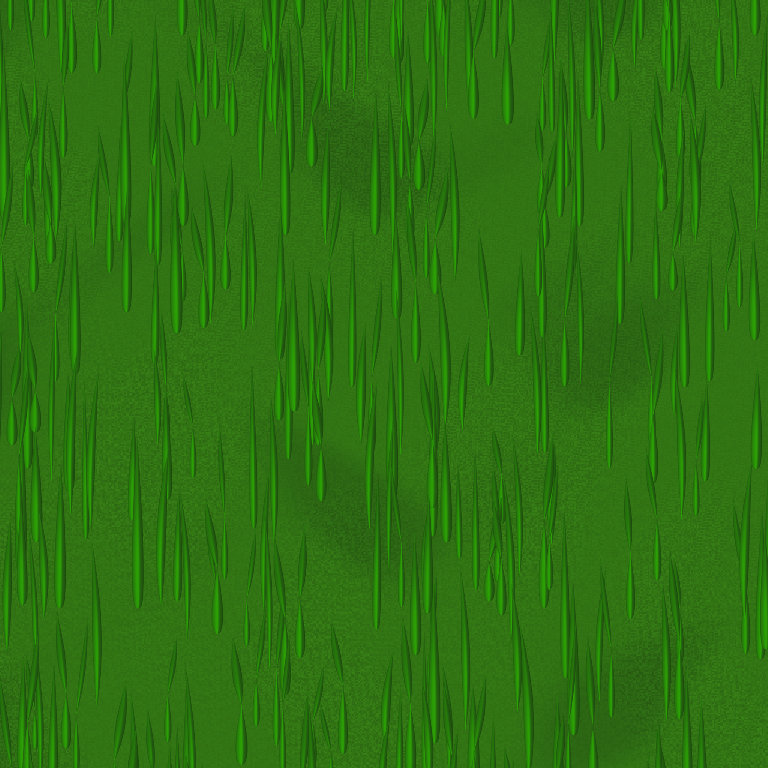
Write a three.js fragment shader that draws this texture.

```glsl
varying vec2 vUv;

const float PI = 3.14159;

const vec3 TURF = vec3(0.195, 0.455, 0.078);
const vec3 TURF_DARK = vec3(0.165, 0.385, 0.075);
const vec3 BLADE_SHADE = vec3(0.125, 0.33, 0.06);
const vec3 BLADE_BODY = vec3(0.155, 0.49, 0.045);
const vec3 BLADE_LIGHT = vec3(0.17, 0.64, 0.015);

const vec2 BLADE_GRID = vec2(46.0, 8.0);
const float BLADE_SHARE = 0.36;
const float LENGTH_MIN = 0.125;
const float LENGTH_MAX = 0.235;
const float HALF_WIDTH_MIN = 0.0045;
const float HALF_WIDTH_MAX = 0.0083;
const float LEAN = 0.022;
const float EDGE = 0.0013;
const float GRAIN_CELLS = 512.0;
const float GRAIN_STRENGTH = 0.095;

float hash(vec2 p) {
  return fract(sin(dot(p, vec2(127.1, 311.7))) * 43758.5);
}

vec2 hash2(vec2 p) {
  return vec2(hash(p), hash(p + 57.3));
}

// Broad wavering patches, roughly -1 to 1
float patches(vec2 p) {
  p += 0.06 * sin(p.yx * vec2(13.0, 9.0) + vec2(0.7, 2.1));
  float broad = sin(p.x * 8.0 + 1.3) * sin(p.y * 13.0 + 0.4);
  float medium = sin(p.x * 17.0 - p.y * 7.0) * sin(p.y * 21.0 + p.x * 5.0 + 2.0);
  return 0.65 * broad + 0.35 * medium;
}

vec3 turf(vec2 uv) {
  float tone = patches(uv);
  vec3 color = mix(TURF, TURF_DARK, 0.8 * smoothstep(0.1, 0.8, tone));
  float speckle = hash(floor(uv * GRAIN_CELLS)) - 0.5;
  float roughness = 0.35 + 0.65 * smoothstep(-0.4, 0.5, patches(uv.yx + 0.37));
  return color + vec3(0.45, 1.0, 0.2) * speckle * roughness * GRAIN_STRENGTH;
}

// Chance of a blade in a cell: loose clumps and vertical runs
float density(vec2 cell) {
  float run = sin(cell.x * 0.83 + 0.6 * sin(cell.y * 1.9));
  float clump = sin(cell.x * 0.37 + cell.y * 2.3 + 1.0);
  return BLADE_SHARE * (1.0 + 0.5 * run + 0.45 * clump);
}

// Centre offset (x) and relative half width (y) at height t
vec2 bladeProfile(float t, float kind, float lean) {
  if (kind < 0.46) {
    // Twisted: round drop below, leaning leaf above the pinch
    float pinch = 0.38 + 0.3 * kind;
    float low = min(t / pinch, 1.0);
    float high = max((t - pinch) / (1.0 - pinch), 0.0);
    float drop = 2.3 * pow(low, 0.4) * (1.0 - low);
    float leaf = 0.8 * sin(PI * pow(high, 0.85));
    return vec2(lean * (high - 0.25 * high * high), max(max(drop, leaf), 0.12));
  }
  if (kind < 0.72) {
    // Spike: rounded foot and a long straight point
    return vec2(0.12 * lean * t, 2.0 * pow(t, 0.28) * (1.0 - t));
  }
  // Curved leaf: pointed at both ends
  return vec2(lean * (t * t - 0.5 * t), 0.85 * sin(PI * pow(t, 0.85)));
}

vec3 shadeBlade(float across, float t, float tint) {
  float lower = 1.0 - smoothstep(0.25, 0.8, t);
  vec3 body = mix(BLADE_SHADE, BLADE_BODY, 0.45 + 0.45 * lower + 0.15 * tint);
  float ridge = smoothstep(-0.75, -0.05, across) * (1.0 - smoothstep(0.0, 0.4, across));
  vec3 color = mix(body, BLADE_LIGHT, ridge * (0.2 + 0.7 * lower));
  color = mix(color, BLADE_SHADE, 0.85 * smoothstep(0.1, 0.65, across));
  return color * (1.0 - 0.25 * smoothstep(0.65, 1.0, abs(across)));
}

vec3 drawBlade(vec3 under, vec2 uv, vec2 cell, vec2 seed) {
  if (hash(seed + 3.1) > density(cell)) return under;
  vec2 root = (cell + hash2(seed + 11.7)) / BLADE_GRID;
  vec2 size = hash2(seed + 23.9);
  float t = (uv.y - root.y) / mix(LENGTH_MIN, LENGTH_MAX, size.y);
  if (t <= 0.0 || t >= 1.0) return under;

  vec2 style = hash2(seed + 41.3);
  float side = style.y < 0.62 ? -1.0 : 1.0;
  float lean = side * LEAN * (0.35 + 0.65 * fract(style.y * 7.0));
  vec2 profile = bladeProfile(t, style.x, lean);
  float halfWidth = profile.y * mix(HALF_WIDTH_MIN, HALF_WIDTH_MAX, size.x);
  float offset = uv.x - root.x - profile.x;
  float across = clamp(offset / max(halfWidth, 0.0001), -1.0, 1.0);
  float cover = smoothstep(0.0, EDGE, halfWidth - abs(offset) + 0.3 * EDGE);
  return mix(under, shadeBlade(across, t, size.x), cover);
}

void main() {
  vec3 color = turf(vUv);
  vec2 home = floor(vUv * BLADE_GRID);

  // Lower roots are painted last, so they stand in front
  for (int row = 0; row < 3; row++) {
    for (int layer = 0; layer < 2; layer++) {
      for (int column = -2; column <= 2; column++) {
        vec2 cell = home + vec2(float(column), -float(row));
        color = drawBlade(color, vUv, cell, cell + 83.0 * float(layer));
      }
    }
  }
  gl_FragColor = vec4(color, 1.0);
}
```
